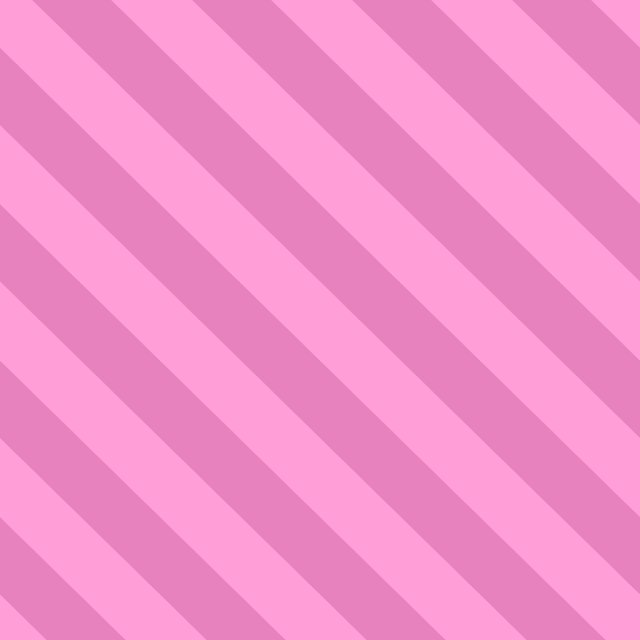
This pattern is drawn by a Shadertoy shader. Its source:

```glsl
const vec3 LIGHT_PINK = vec3(1.0, 0.62, 0.845);
const vec3 DARK_PINK = vec3(0.91, 0.51, 0.75);
const vec2 STRIPE_FREQUENCY = vec2(4.0, 4.09); // repeats across and down
const float BAND_CENTER = 0.448;               // phase of the dark band at the top left corner
const float BAND_WIDTH = 0.494;                // dark share of one repeat

// Signed distance to the nearest dark band, in canvas units
float bandDistance(vec2 uv) {
    float phase = dot(uv - vec2(0.0, 1.0), STRIPE_FREQUENCY);
    float fromCenter = abs(fract(phase - BAND_CENTER + 0.5) - 0.5);
    return (fromCenter - 0.5 * BAND_WIDTH) / length(STRIPE_FREQUENCY);
}

void mainImage(out vec4 fragColor, in vec2 fragCoord) {
    vec2 uv = fragCoord / iResolution.y;
    float pixel = 1.0 / iResolution.y;

    // Antialiased band coverage
    float coverage = clamp(0.5 - bandDistance(uv) / pixel, 0.0, 1.0);
    fragColor = vec4(mix(LIGHT_PINK, DARK_PINK, coverage), 1.0);
}
```
